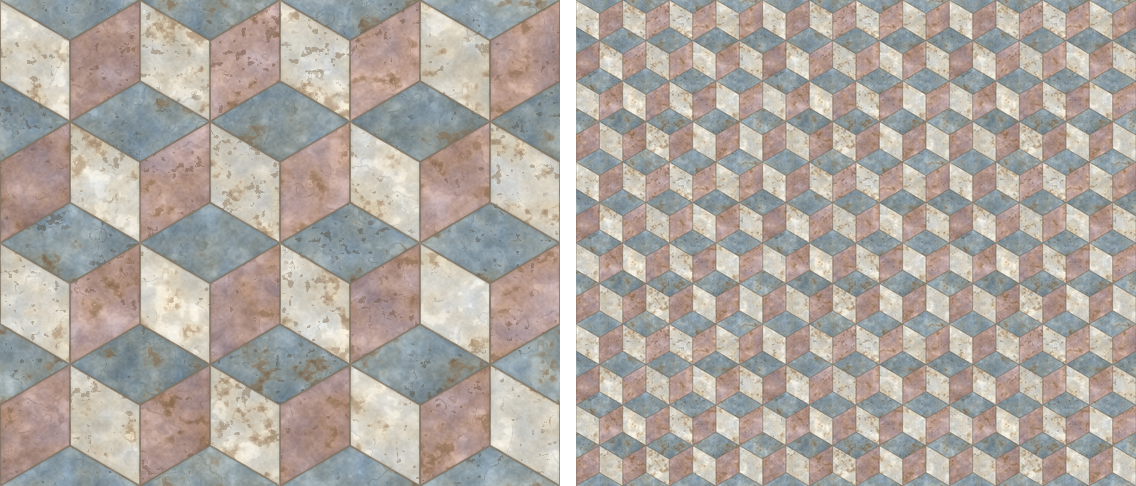
Left, the tile; right, the same tile 3 across and 3 down.
A WebGL 1 fragment shader for this pattern:

```glsl
precision highp float;
// Tumbling-block tiling of worn blue, cream and pink stone rhombi with thin brown joints.

uniform vec2 u_resolution;

#define REPEATS 4.0                        // cubes across, and rows of cubes up
#define ROW 0.8660254                      // row height over cube width
#define JOINT 0.0065                       // half joint width, in cube widths
#define BLUE vec3(0.545, 0.592, 0.603)
#define CREAM vec3(0.838, 0.816, 0.762)
#define PINK vec3(0.715, 0.608, 0.575)
#define GROUT vec3(0.50, 0.45, 0.38)
#define STAIN vec3(0.50, 0.39, 0.28)
#define TILE_TONE 0.085                    // brightness spread between tiles
#define MOTTLE 0.30                        // strength of cloudy variation
#define GRAIN 0.09                         // strength of fine grain
#define PITS 0.55                          // opacity of pits

float hash(vec2 p) {
  return fract(sin(dot(p, vec2(127.1, 311.7))) * 43758.5453);
}

float wrapHash(vec2 cell, vec2 period) {
  return hash(floor(mod(cell + 0.5, period)));
}

// Value noise that repeats once per unit of uv
float noise(vec2 uv, vec2 period) {
  vec2 p = uv * period;
  vec2 i = floor(p), f = fract(p);
  f = f * f * (3.0 - 2.0 * f);
  float low = mix(wrapHash(i, period), wrapHash(i + vec2(1.0, 0.0), period), f.x);
  float high = mix(wrapHash(i + vec2(0.0, 1.0), period), wrapHash(i + 1.0, period), f.x);
  return mix(low, high, f.y);
}

float fbm(vec2 uv, vec2 period) {
  float sum = 0.0, amp = 0.533;
  for (int i = 0; i < 4; i++) {
    sum += amp * noise(uv, period);
    period *= 2.0;
    uv += vec2(0.137, 0.271);
    amp *= 0.5;
  }
  return sum;
}

// Broken rings and arcs scattered about the middle of a face
float fossils(vec2 p, vec2 seed) {
  float mark = 0.0;
  for (int i = 0; i < 3; i++) {
    vec2 k = seed + float(i) * vec2(17.3, 5.9);
    vec2 v = p - 0.5 * (vec2(hash(k), hash(k + 3.1)) - 0.5);
    float size = hash(k + 6.7);
    float radius = mix(0.015, 0.065, size * size);
    float angle = atan(v.y, v.x);
    float turn = 6.2832 * hash(k + 9.2);
    float ring = abs(length(v * vec2(1.0, 1.2)) + 0.005 * sin(3.0 * angle + turn) - radius);
    float arc = smoothstep(-0.6, 0.3, cos(angle - turn) + 0.7 * hash(k + 12.4));
    mark = max(mark, arc * (1.0 - smoothstep(0.002, 0.009, ring)) * step(hash(k + 15.8), 0.38));
  }
  return mark;
}

vec3 stone(vec2 uv, vec2 local, vec2 seed, vec3 base, float paleness) {
  vec2 slab = uv + vec2(hash(seed + 0.3), hash(seed + 0.7));
  float cloud = fbm(slab, vec2(16.0, 14.0));
  float patches = fbm(slab + 0.31, vec2(48.0, 42.0));
  float speck = fbm(slab + 0.57, vec2(96.0, 84.0));
  float grain = noise(slab, vec2(256.0, 224.0));
  float wear = hash(seed + 1.9);

  // Tone of the slab, clouds and grain
  float tone = (hash(seed + 1.1) - 0.5) * TILE_TONE * mix(1.0, 0.5, paleness);
  tone += (cloud - 0.5) * MOTTLE * 0.6 + (patches - 0.5) * MOTTLE * 0.55;
  tone += (grain - 0.5) * GRAIN * 0.6 + (speck - 0.5) * GRAIN;
  vec3 col = base + tone * mix(1.0, 0.8, paleness);

  // Warm and cool drift, then pale flakes
  float warmth = fbm(slab + 0.73, vec2(24.0, 21.0)) - 0.5;
  col += warmth * vec3(0.10, 0.01, -0.13);
  float flakes = smoothstep(0.54, 0.63, patches) * smoothstep(0.38, 0.6, cloud);
  col += flakes * mix(0.025, 0.045, paleness);

  // Thin flaked ridges
  float ridge = 1.0 - smoothstep(0.004, 0.022, abs(cloud - 0.56));
  col -= ridge * smoothstep(0.48, 0.62, patches) * 0.07;

  // Pits, rust and fossils
  float pits = smoothstep(0.66, 0.76, speck + 0.10 * (wear - 0.5));
  pits *= smoothstep(0.40, 0.60, 1.0 - cloud + 0.15 * wear);
  col = mix(col, base * vec3(0.66, 0.59, 0.52), pits * PITS);
  float rust = smoothstep(0.60, 0.74, warmth + 0.5 + 0.12 * (wear - 0.5));
  col = mix(col, STAIN + 0.12 * paleness, rust * smoothstep(0.40, 0.60, speck) * 0.55);
  float worn = smoothstep(0.3, 0.6, speck) * 0.38;
  return mix(col, base * vec3(0.70, 0.64, 0.58), fossils(local, seed) * worn);
}

void main() {
  vec2 uv = gl_FragCoord.xy / u_resolution;
  vec2 p = uv * REPEATS * vec2(1.0, ROW) - vec2(0.0, ROW * 2.0 / 3.0);

  // Nearest centre of two interleaved lattices gives the hexagonal cube
  vec2 span = vec2(1.0, 2.0 * ROW);
  vec2 even = mod(p + 0.5 * span, span) - 0.5 * span;
  vec2 odd = mod(p, span) - 0.5 * span;
  vec2 d = dot(even, even) < dot(odd, odd) ? even : odd;
  vec2 id = floor((p - d) / vec2(0.5, ROW) + 0.5);
  id = floor(mod(id + 0.5, vec2(2.0 * REPEATS, REPEATS)));

  // Split into top, left and right faces
  float side = abs(d.x);
  float rise = d.y * ROW - side * 0.5;
  bool top = rise > 0.0;
  bool left = d.x < 0.0;
  vec3 base = top ? BLUE : (left ? CREAM : PINK);
  vec2 middle = top ? vec2(0.0, 0.2887) : vec2(left ? -0.25 : 0.25, -0.1443);
  float face = top ? 0.0 : (left ? 1.0 : 2.0);
  vec2 seed = id + face * vec2(11.0, 23.0) + 2.0;
  vec3 col = stone(uv, d - middle, seed, base, face == 1.0 ? 1.0 : 0.0);

  // Joints with a faint soiled rim
  float hexEdge = 0.5 - max(side, side * 0.5 + abs(d.y) * ROW);
  float edge = min(hexEdge, top ? rise : min(side, -rise));
  float pixel = REPEATS / u_resolution.x;
  col *= 1.0 - 0.05 * (1.0 - smoothstep(0.0, 0.03, edge));
  float joint = 1.0 - smoothstep(JOINT - 0.6 * pixel, JOINT + 0.6 * pixel, edge);
  float grime = 0.65 + 0.3 * noise(uv, vec2(64.0, 56.0));
  gl_FragColor = vec4(mix(col, GROUT, joint * grime), 1.0);
}
```
